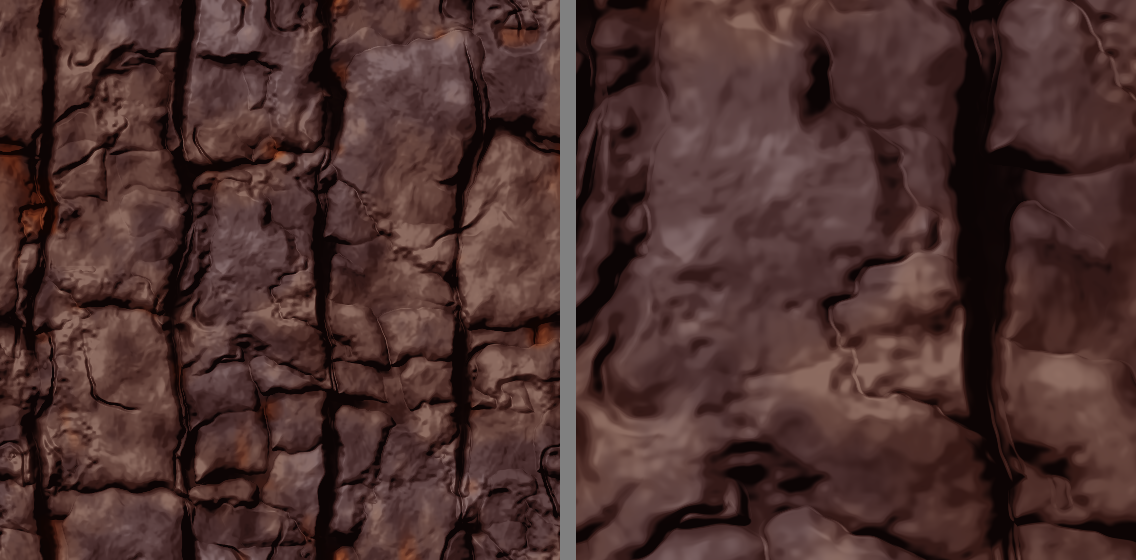
Left: the whole. Right: its middle third, enlarged.
Give the GLSL for this texture, as a WebGL 1 fragment shader.

```glsl
precision highp float;
// Craggy bark: four columns of overlapping, arch-topped plates split by dark
// crevices, with crumbled patches of smaller chips. A wrapping height field
// is lit from above, shadowed, and its tone is mapped to a red-brown ramp.
uniform vec2 u_resolution;

#define PLATE_GRID vec2(4.0, 3.0)
#define CHIP_GRID vec2(8.0, 9.0)
#define WARP 0.055
#define RELIEF 0.055
#define ROUGHNESS 0.36
#define CREVICE_WIDTH 0.11
#define SHADOW_OFFSET vec2(-0.009, 0.020)
#define LIGHT_DIR vec3(-0.36, 0.50, 0.78)
#define MOTTLE 0.62
#define EXPOSURE 0.63

float hash(vec2 c) {
  vec3 q = fract(c.xyx * 0.1031);
  q += dot(q, q.yzx + 33.33);
  return fract((q.x + q.y) * q.z);
}

vec2 wrap(vec2 cell, vec2 period) {
  return cell - period * floor((cell + 0.5) / period);
}

// Value noise that repeats over the unit square.
float noise(vec2 uv, vec2 period, float seed) {
  vec2 p = uv * period, cell = floor(p), f = p - cell;
  f = f * f * (3.0 - 2.0 * f);
  vec2 a = wrap(cell, period) + seed * 17.0;
  vec2 b = wrap(cell + 1.0, period) + seed * 17.0;
  return mix(mix(hash(a), hash(vec2(b.x, a.y)), f.x),
             mix(hash(vec2(a.x, b.y)), hash(b), f.x), f.y);
}

float fbm(vec2 uv, vec2 period, float seed) {
  float sum = 0.0, gain = 0.52;
  for (int i = 0; i < 4; i++) {
    sum += gain * noise(uv, period, seed + float(i));
    period *= 2.0;
    gain *= 0.5;
  }
  return sum;
}

// Highest of the tilted plates around a point; tops are arched, feet square.
float plates(vec2 uv, vec2 grid, float seed) {
  float highest = 0.0;
  for (int i = -1; i <= 1; i++) {
    float column = floor(uv.x * grid.x) + float(i);
    float stagger = hash(wrap(vec2(column, 0.0), grid) + seed * 31.0);
    vec2 p = uv * grid + vec2(0.0, stagger);
    for (int j = -1; j <= 1; j++) {
      vec2 cell = vec2(column, floor(p.y) + float(j));
      vec2 id = wrap(cell, grid) + seed * 13.0;
      vec4 r = vec4(hash(id + 3.1), hash(id + 7.7), hash(id + 12.3), hash(id + 19.9));
      vec2 q = p - cell - 0.5 - (r.xy - 0.5) * vec2(0.16, 0.40);
      vec2 halfSize = vec2(0.44 + 0.11 * r.z, 0.46 + 0.22 * r.w);
      float aspect = grid.x / grid.y;
      q.y *= aspect;
      halfSize.y *= aspect;
      q.x += (r.y - 0.5) * 0.3 * q.y;
      float radius = q.y > 0.0 ? 0.22 + 0.20 * r.y : 0.06;
      vec2 corner = abs(q) - halfSize + radius;
      float d = length(max(corner, 0.0)) + min(max(corner.x, corner.y), 0.0) - radius;
      float rise = clamp(-d / 0.26, 0.0, 1.0);
      float dome = sqrt(rise * (2.0 - rise));
      float tilt = dot(q, vec2(r.w - 0.5, r.x - 0.6)) * 0.8;
      highest = max(highest, dome * (0.58 + 0.42 * r.z + tilt));
    }
  }
  return highest;
}

float barkHeight(vec2 uv) {
  vec2 bend = vec2(noise(uv, vec2(4.0, 5.0), 1.0), noise(uv, vec2(5.0, 4.0), 2.0)) - 0.5;
  vec2 ragged = vec2(fbm(uv, vec2(14.0, 16.0), 3.0), fbm(uv, vec2(12.0), 8.0)) - 0.5;
  vec2 w = uv + WARP * (bend + vec2(0.6, 1.1) * ragged);

  float crumbled = smoothstep(0.48, 0.64, noise(uv, vec2(6.0, 5.0), 13.0) + 0.5 * ragged.x);
  float h = max(plates(w, PLATE_GRID, 1.0) - 0.42 * crumbled,
                plates(w + 0.05 * bend.yx, CHIP_GRID, 2.0) * (0.38 + 0.4 * crumbled));

  // A few short cracks, rough upright grain, then crevices between columns.
  float ridge = 1.0 - abs(2.0 * noise(w, vec2(16.0, 13.0), 17.0) - 1.0);
  float crackZone = smoothstep(0.55, 0.85, noise(uv, vec2(8.0, 7.0), 19.0));
  h -= 0.25 * crackZone * smoothstep(0.80, 1.0, ridge);
  h += ROUGHNESS * (fbm(w, vec2(18.0, 14.0), 23.0) - 0.5);
  float edge = 0.5 - abs(fract(w.x * PLATE_GRID.x) - 0.5);
  float width = CREVICE_WIDTH * (noise(uv, vec2(4.0, 6.0), 29.0) - 0.5);
  return h * smoothstep(width - 0.03, width + 0.04, edge);
}

vec3 barkRamp(float tone) {
  vec3 c = mix(vec3(0.045, 0.015, 0.015), vec3(0.20, 0.10, 0.09), smoothstep(0.02, 0.21, tone));
  c = mix(c, vec3(0.29, 0.18, 0.17), smoothstep(0.24, 0.39, tone));
  c = mix(c, vec3(0.38, 0.27, 0.255), smoothstep(0.39, 0.54, tone));
  c = mix(c, vec3(0.52, 0.42, 0.40), smoothstep(0.54, 0.72, tone));
  return mix(c, vec3(0.64, 0.54, 0.51), smoothstep(0.74, 0.98, tone));
}

void main() {
  vec2 uv = gl_FragCoord.xy / u_resolution - vec2(0.08, 0.0);
  float e = 0.0032;
  float h = barkHeight(uv);
  vec2 slope = vec2(barkHeight(uv + vec2(e, 0.0)), barkHeight(uv + vec2(0.0, e))) - h;
  vec3 normal = normalize(vec3(-slope * RELIEF / e, 1.0));

  // Light, cast shadow and darkening of hollows.
  float lit = max(dot(normal, normalize(LIGHT_DIR)), 0.0);
  float shadow = smoothstep(0.06, 0.50, barkHeight(uv + SHADOW_OFFSET) - h);
  float openness = smoothstep(-0.05, 0.36, h);
  float mottle = fbm(uv, vec2(22.0, 18.0), 37.0) - 0.49;
  float tone = EXPOSURE * lit * (1.0 - 0.6 * shadow) + 0.20 * (h - 0.62) + MOTTLE * mottle;
  vec3 color = barkRamp(tone * mix(0.1, 1.0, openness));

  // Purple to ochre drift, with rusty stains in the hollows.
  float hue = noise(uv, vec2(6.0, 7.0), 43.0) + 0.9 * mottle;
  color *= mix(vec3(0.98, 0.98, 1.04), vec3(1.05, 0.99, 0.93), smoothstep(0.25, 0.75, hue));
  float rust = smoothstep(0.72, 0.95, noise(uv, vec2(17.0, 15.0), 47.0)) * (1.0 - smoothstep(0.3, 0.7, h));
  color *= mix(vec3(1.0), vec3(1.3, 0.95, 0.6), rust);
  gl_FragColor = vec4(color, 1.0);
}
```
